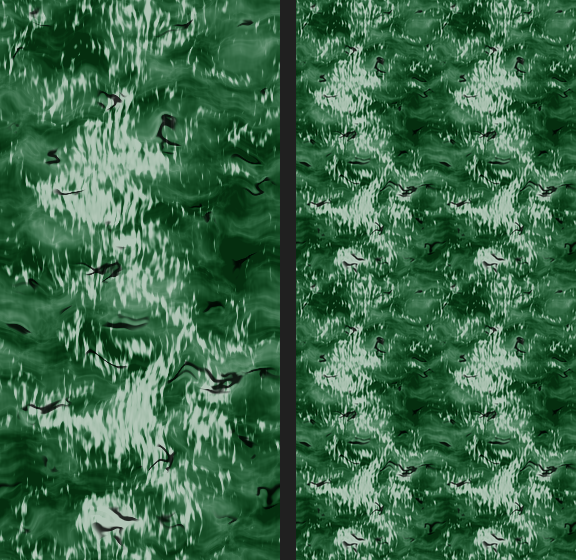
Left: one tile. Right: repeated 2 by 2.
Write a WebGL 2 fragment shader that draws this texture.

```glsl
#version 300 es
precision highp float;
// Rough green water with a meandering column of foam, in a seamless tile.
// Wrapped gradient noise builds swell, veins and dark creases; the foam is
// a field of clumps and filaments broken up by fine vertical streaks.

uniform vec2 u_resolution;
out vec4 fragColor;

#define DEEP_COLOR vec3(0.02, 0.18, 0.06)
#define FOAM_COLOR vec3(0.70, 0.78, 0.72)
#define TONE_CURVE vec3(1.45, 1.0, 1.25)
#define WARP_AMOUNT vec2(0.10, 0.04)
#define SWELL_CELLS vec2(3.0, 12.0)
#define VEIN_CELLS vec2(5.0, 14.0)
#define CLUMP_CELLS vec2(5.0, 10.0)
#define STREAK_CELLS vec2(64.0, 38.0)
#define CREASE_CELLS vec2(5.0, 22.0)
#define BAND_CENTER 0.45
#define WATER_LEVEL 0.15
#define FOAM_EDGE vec2(0.46, 0.96)

const float TAU = 6.2831853;

float hash(vec2 cell, float seed) {
  vec3 q = fract(vec3(cell, seed) * vec3(0.1031, 0.1030, 0.0973));
  q += dot(q, q.yzx + 33.33);
  return fract((q.x + q.y) * q.z);
}

// Dot product of a lattice gradient with the offset from its corner
float corner(vec2 cell, vec2 offset, vec2 period, float seed) {
  float angle = TAU * hash(mod(cell, period), seed);
  return dot(vec2(cos(angle), sin(angle)), offset);
}

// Gradient noise that wraps on the unit square
float noise(vec2 uv, vec2 cells, float seed) {
  vec2 p = uv * cells;
  vec2 i = floor(p);
  vec2 f = p - i;
  vec2 s = f * f * f * (f * (f * 6.0 - 15.0) + 10.0);
  vec2 e = vec2(1.0, 0.0);
  float low = mix(corner(i, f, cells, seed),
                  corner(i + e, f - e, cells, seed), s.x);
  float high = mix(corner(i + e.yx, f - e.yx, cells, seed),
                   corner(i + 1.0, f - 1.0, cells, seed), s.x);
  return mix(low, high, s.y);
}

float fbm(vec2 uv, vec2 cells, int octaves, float seed) {
  float sum = 0.0;
  float amplitude = 1.0;
  for (int k = 0; k < octaves; k++) {
    sum += amplitude * noise(uv, cells, seed + float(k));
    cells *= 2.0;
    amplitude *= 0.5;
  }
  return sum;
}

// Bright thin lines along the zero crossings of a noise value
float ridge(float n, float sharpness) {
  float r = max(1.0 - sharpness * abs(n), 0.0);
  return r * r;
}

void main() {
  vec2 uv = gl_FragCoord.xy / u_resolution;
  vec2 warp = vec2(fbm(uv, vec2(4.0, 7.0), 3, 11.0),
                   fbm(uv, vec2(4.0, 7.0), 3, 21.0));
  vec2 w = uv + WARP_AMOUNT * warp;

  // Central column, swaying from side to side
  float sway = 0.05 * sin(TAU * uv.y) + 0.03 * sin(TAU * 2.0 * uv.y + 1.0);
  float band = 0.5 + 0.5 * cos(TAU * (uv.x - BAND_CENTER - sway));

  // Water: broad shade, swell lit from above, and light veins
  float shade = noise(uv, vec2(2.0, 5.0), 31.0);
  float swell = fbm(w, SWELL_CELLS, 5, 41.0);
  float relief = swell - fbm(w + vec2(0.0, 0.006), SWELL_CELLS, 5, 41.0);
  float veins = ridge(fbm(w, VEIN_CELLS, 5, 51.0), 2.2);
  float water = WATER_LEVEL + 0.25 * shade + 0.42 * swell
              + 0.25 * relief + 0.2 * veins + 0.07 * band;

  // Foam: clumps and filaments cut into vertical flecks
  vec2 flow = uv + 0.3 * WARP_AMOUNT * warp;
  float streak = noise(flow, STREAK_CELLS, 61.0)
               + 0.5 * noise(flow, STREAK_CELLS * 2.0, 62.0);
  float clump = fbm(w, CLUMP_CELLS, 4, 71.0) + 0.5 * shade;
  float filament = ridge(fbm(w, vec2(4.0, 8.0), 4, 81.0), 2.5);
  float cover = 0.55 * band + 0.75 * clump + 0.38 * filament;
  float foam = smoothstep(FOAM_EDGE.x, FOAM_EDGE.y, cover + 0.8 * streak);
  float tone = mix(water + 0.06 * streak, 0.96 + 0.1 * streak, foam);

  // Creases: short dark cracks with a pale rim
  float line = fbm(w, CREASE_CELLS, 3, 91.0);
  float patches = smoothstep(0.24, 0.38, noise(w, vec2(6.0, 20.0), 101.0));
  float crease = patches * (1.0 - smoothstep(0.03, 0.10, abs(line)));
  float rim = patches * (1.0 - smoothstep(0.0, 0.15, abs(line - 0.18)));
  tone = clamp(tone + 0.2 * rim, 0.0, 1.0);

  vec3 color = mix(DEEP_COLOR, FOAM_COLOR, pow(vec3(tone), TONE_CURVE));
  fragColor = vec4(color * (1.0 - 0.8 * crease), 1.0);
}
```
